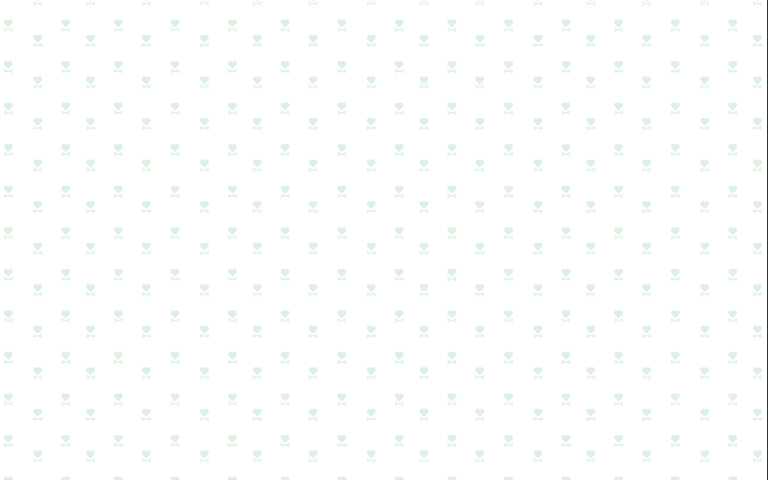
Write a Shadertoy shader that draws this pattern.

```glsl
// Pale mint hearts over crossed bones, scattered on a white ground.
// A tile of six anchors repeats across and down; each motif is a distance
// function, tinted slightly by a hash of its place in the grid.

const float CANVAS_WIDTH = 768.0;              // design units across the canvas
const vec2  TILE = vec2(166.75, 41.55);        // repeat across and down
const int   MOTIF_COUNT = 6;
const vec2  ANCHORS[MOTIF_COUNT] = vec2[](     // motif centres, measured from top left
    vec2( 8.3, 25.4), vec2(65.7, 25.4), vec2(118.3, 25.4),
    vec2(37.7, 40.8), vec2(90.5, 40.8), vec2(146.3, 40.8));

const float HEART_SCALE = 7.3;
const float HEART_TIP_Y = -2.1;
const float BONES_Y = -4.2;
const vec2  BONE_END = vec2(3.6, 1.0);
const float BONE_RADIUS = 0.5;
const vec2  KNOB_OFFSET = vec2(-0.15, 0.5);
const float KNOB_RADIUS = 0.6;
const float EDGE_LINE_WIDTH = 1.0;

const vec3 GROUND = vec3(1.0);
const vec3 MINT = vec3(0.865, 0.940, 0.908);
const vec3 PALE_GREEN = vec3(0.885, 0.940, 0.885);
const vec3 EDGE_LINE = vec3(0.2);

float hash21(vec2 p) {
    vec3 q = fract(vec3(p.xyx) * 0.1031);
    q += dot(q, q.yzx + 33.33);
    return fract((q.x + q.y) * q.z);
}

float dot2(vec2 v) { return dot(v, v); }

// Heart with its tip at the origin, about 1.2 wide and 1.1 tall
float heartDistance(vec2 p) {
    p.x = abs(p.x);
    if (p.x + p.y > 1.0) return length(p - vec2(0.25, 0.75)) - sqrt(2.0) / 4.0;
    float toNotch = dot2(p - vec2(0.0, 1.0));
    float toSide = dot2(p - 0.5 * max(p.x + p.y, 0.0));
    return sqrt(min(toNotch, toSide)) * sign(p.x - p.y);
}

// Two crossed bones, folded into one quadrant
float bonesDistance(vec2 p) {
    p = abs(p);
    float along = clamp(dot(p, BONE_END) / dot2(BONE_END), 0.0, 1.0);
    float shaft = length(p - BONE_END * along) - BONE_RADIUS;
    float knobs = min(length(p - BONE_END - KNOB_OFFSET),
                      length(p - BONE_END + KNOB_OFFSET)) - KNOB_RADIUS;
    return min(shaft, knobs);
}

float motifDistance(vec2 p) {
    float heart = heartDistance((p - vec2(0.0, HEART_TIP_Y)) / HEART_SCALE) * HEART_SCALE;
    return min(heart, bonesDistance(p - vec2(0.0, BONES_Y)));
}

void mainImage(out vec4 fragColor, in vec2 fragCoord) {
    float pixel = CANVAS_WIDTH / iResolution.x;
    vec2 p = vec2(fragCoord.x, iResolution.y - fragCoord.y) * pixel;
    vec3 color = GROUND;

    // Nearest copy of each motif in the tile
    for (int i = 0; i < MOTIF_COUNT; i++) {
        vec2 offset = p - ANCHORS[i];
        vec2 cell = round(offset / TILE);
        vec2 local = (offset - cell * TILE) * vec2(1.0, -1.0);
        float coverage = clamp(0.5 - motifDistance(local) / pixel, 0.0, 1.0);
        float tint = hash21(cell + vec2(float(i) * 17.0 + 5.0, 31.0));
        color = mix(color, mix(MINT, PALE_GREEN, tint * tint), coverage);
    }

    // Thin dark line along the right edge
    float edge = clamp(0.5 + (p.x - CANVAS_WIDTH + EDGE_LINE_WIDTH) / pixel, 0.0, 1.0);
    color = mix(color, EDGE_LINE, edge);

    fragColor = vec4(color, 1.0);
}
```
